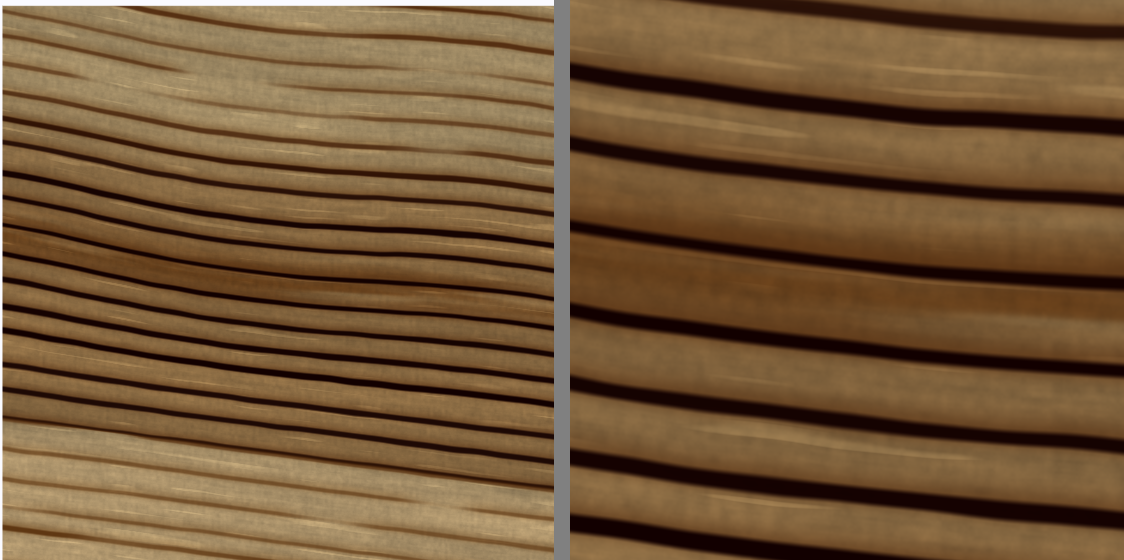
Left, the full canvas; right, a detail of the centre.
Write a Shadertoy shader that draws this texture.

```glsl
float hash(vec2 p) {
    vec3 q = fract(p.xyx * 0.1031);
    q += dot(q, q.yzx + 33.33);
    return fract((q.x + q.y) * q.z);
}

float noise(vec2 p) {
    vec2 cell = floor(p), f = fract(p);
    f = f * f * (3.0 - 2.0 * f);
    return mix(mix(hash(cell), hash(cell + vec2(1, 0)), f.x),
               mix(hash(cell + vec2(0, 1)), hash(cell + vec2(1, 1)), f.x), f.y);
}

float fbm(vec2 p) {
    return 0.55 * noise(p) + 0.3 * noise(p * 2.1 + 17.0) + 0.15 * noise(p * 4.3 + 41.0);
}

// Irregular position of a growth ring, in ring units
float ringCentre(float i) {
    return i + 0.5 + 0.5 * (hash(vec2(i, 7.0)) - 0.5);
}

void mainImage(out vec4 fragColor, in vec2 fragCoord) {
    vec2 uv = fragCoord / iResolution.xy;
    float x = uv.x;

    // Depth across the grain, following the sloping, bending fibres
    float bend = 0.013 * sin(6.28 * (x - 0.2)) * smoothstep(0.85, 0.4, 1.0 - uv.y);
    float depth = 1.0 - uv.y - 0.13 * x - bend;
    depth += 0.006 * (noise(vec2(x * 4.0, depth * 6.0 + 9.0)) - 0.5);
    depth += 0.002 * (noise(vec2(x * 22.0, depth * 30.0 + 5.0)) - 0.5);
    float rings = 1.0 + 20.6 * depth;

    // Dark heartwood, fading in above and ending sharply at a ring
    float heart = smoothstep(0.12, 0.32, depth)
                * smoothstep(0.06, -0.06, rings - ringCentre(16.0));
    float lower = smoothstep(0.72, 0.78, depth);

    // Ring lines: a dark core with a softer shade on the upper side
    float core = 0.0, shade = 0.0;
    for (int k = -1; k <= 1; k++) {
        float i = floor(rings) + float(k);
        float off = (rings - ringCentre(i)) / 20.6;
        float vary = noise(vec2(x * 5.0, i * 13.7 + 60.0));
        float fade = smoothstep(0.08, 0.4, vary + 0.3 * heart);
        float weight = mix(0.45 + 0.55 * hash(vec2(i, 31.0)), 1.0, 0.75 * heart) * fade;
        float width = 0.0016 + 0.0022 * hash(vec2(i, 3.0)) + 0.0014 * vary + 0.0007 * heart;
        core = max(core, weight * smoothstep(width + 0.0026, width - 0.0018, abs(off)));
        float reach = off < 0.0 ? 0.013 : 0.0065;
        shade = max(shade, weight * exp(-off * off / (reach * reach)));
    }

    // Ground colour with broad stains
    vec3 wood = mix(vec3(0.61, 0.53, 0.385), vec3(0.66, 0.565, 0.41), lower);
    wood = mix(wood, vec3(0.535, 0.415, 0.26), heart);
    float band = noise(vec2(x * 2.0, rings * 0.9 + 20.0));
    wood *= 0.93 + 0.14 * band;
    float stain = exp(-pow((depth - 0.425) / 0.04, 2.0))
                * smoothstep(0.2, 0.65, fbm(vec2(x * 3.0, depth * 45.0 + 3.0)));
    wood = mix(wood, vec3(0.36, 0.2, 0.06), 0.8 * stain);

    // Long fibres, short cross rays and fine mottling
    float fibre = fbm(vec2(x * 14.0, depth * 130.0 + 50.0)) - 0.5;
    float rays = noise(vec2(x * 190.0, depth * 55.0 + 80.0)) - 0.5;
    float mottle = fbm(uv * 150.0 + 11.0) - 0.5;
    wood *= 1.0 + 0.16 * fibre + 0.06 * rays + 0.13 * mottle;

    // Pale split fibres
    float fleck = smoothstep(0.8, 0.95, noise(vec2(x * 9.0, depth * 150.0 + 200.0)));
    wood += 0.09 * fleck * vec3(1.0, 0.9, 0.65);

    // Golden brown lines in the sapwood, black ones in the heartwood
    vec3 shadeColor = mix(vec3(0.42, 0.25, 0.08), vec3(0.33, 0.17, 0.05), heart);
    vec3 coreColor = mix(vec3(0.27, 0.11, 0.01), vec3(0.07, 0.0, 0.0), heart);
    coreColor = mix(coreColor, vec3(0.34, 0.18, 0.04), lower);
    wood = mix(wood, shadeColor, shade * mix(0.6, 0.72, heart));
    wood = mix(wood, coreColor, core * mix(0.85, 1.0, heart));

    // White margin on the top and left edges
    float margin = max(smoothstep(0.988, 0.991, uv.y), smoothstep(0.006, 0.003, x));
    fragColor = vec4(mix(clamp(wood, 0.0, 1.0), vec3(0.98, 0.98, 1.0), margin), 1.0);
}
```
